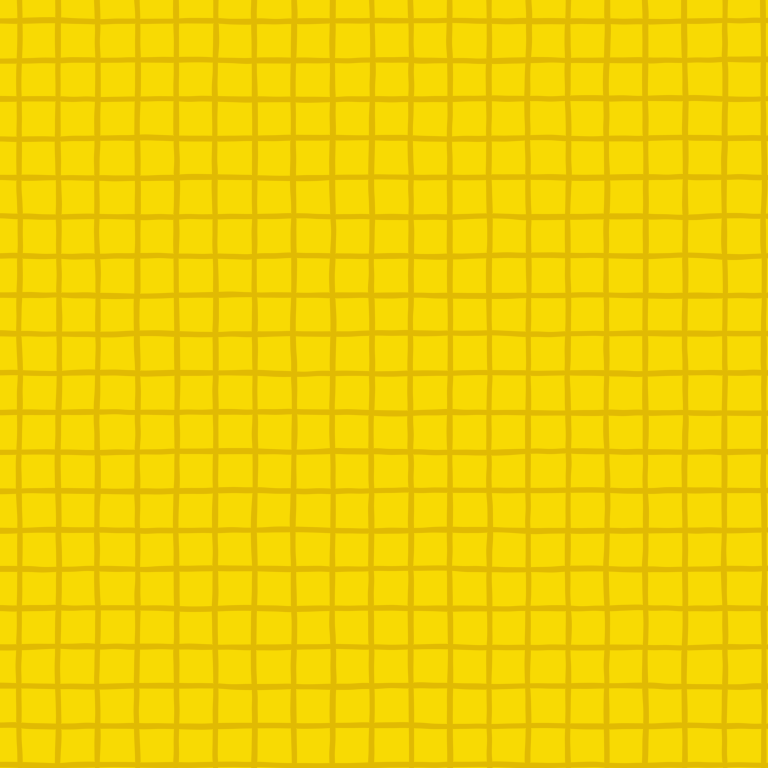
Write a WebGL 2 fragment shader that draws this pattern.

```glsl
#version 300 es
precision highp float;
// Hand-drawn square grid: ochre lines on a flat yellow ground.
// Each line takes the distance to its nearest ruled position, bent by
// smooth noise along its length, with a slightly uneven stroke width.

uniform vec2 u_resolution;
out vec4 fragColor;

const vec3 GROUND = vec3(0.973, 0.855, 0.012);
const vec3 LINE = vec3(0.882, 0.730, 0.010);

const float PITCH = 0.05098;               // spacing of lines, about 19.6 across
const vec2 FIRST_LINE = vec2(0.0254, 0.0042); // first vertical, first horizontal
const float LINE_WIDTH = 0.0073;
const float WIDTH_VARIATION = 0.0008;
const float DRIFT = 0.0011;                // slow bend of a line
const float TREMOR = 0.0004;               // small roughness of its edges
const float LINE_SHIFT = 0.0005;           // uneven placement of whole lines

float hash(vec2 p) {
    vec3 q = fract(vec3(p.xyx) * 0.1031);
    q += dot(q, q.yzx + 33.33);
    return fract((q.x + q.y) * q.z);
}

// Smooth noise along one axis, from -1 to 1; the seed selects the strand.
float strandNoise(float t, float seed) {
    float cell = floor(t);
    float f = fract(t);
    float blend = f * f * (3.0 - 2.0 * f);
    float a = hash(vec2(cell + 37.0, seed));
    float b = hash(vec2(cell + 38.0, seed));
    return mix(a, b, blend) * 2.0 - 1.0;
}

// Coverage of the nearest line, across and along its direction.
float lineCoverage(float across, float along, float first, float family, float pixel) {
    float index = floor((across - first) / PITCH + 0.5);
    float seed = index + 10.0 + family;
    float t = along / PITCH;

    float centre = first + index * PITCH;
    centre += LINE_SHIFT * (hash(vec2(seed, 5.0)) * 2.0 - 1.0);
    centre += DRIFT * strandNoise(t * 0.8, seed);
    centre += TREMOR * strandNoise(t * 2.7, seed + 200.0);

    float width = LINE_WIDTH + WIDTH_VARIATION * strandNoise(t * 1.4, seed + 400.0);
    float edge = abs(across - centre) - 0.5 * width;
    return 1.0 - smoothstep(-0.75 * pixel, 0.75 * pixel, edge);
}

void main() {
    float side = min(u_resolution.x, u_resolution.y);
    vec2 uv = gl_FragCoord.xy / side;
    float pixel = 1.0 / side;

    // Two crossing families merge into one flat colour.
    float vertical = lineCoverage(uv.x, uv.y, FIRST_LINE.x, 0.0, pixel);
    float horizontal = lineCoverage(uv.y, uv.x, FIRST_LINE.y, 80.0, pixel);
    float ink = max(vertical, horizontal);

    fragColor = vec4(mix(GROUND, LINE, ink), 1.0);
}
```
